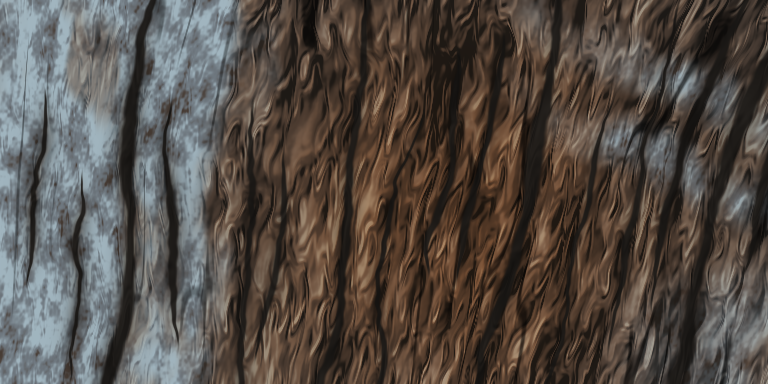
This texture is drawn by a WebGL 1 fragment shader. Its source:

```glsl
precision highp float;
uniform vec2 u_resolution;

#define CRACKS 16
#define CRACK_SPACING 0.122
#define CRACK_WIDTH 0.021
#define LEAN 0.10
#define FIBRE vec2(62.0, 11.0)
#define FLAKE vec2(88.0, 32.0)
#define RELIEF 0.95
#define WEATHER_EDGE 0.53

const vec3 PITCH = vec3(0.11, 0.10, 0.09);
const vec3 UMBER = vec3(0.28, 0.235, 0.205);
const vec3 BARK  = vec3(0.43, 0.35, 0.29);
const vec3 TAN   = vec3(0.60, 0.55, 0.48);
const vec3 SLATE = vec3(0.43, 0.465, 0.495);
const vec3 PALE  = vec3(0.63, 0.71, 0.75);

float hash(vec2 p) {
  return fract(sin(dot(p, vec2(127.1, 311.7))) * 43758.5453);
}

float noise(vec2 p) {
  vec2 i = floor(p), f = fract(p);
  f = f * f * (3.0 - 2.0 * f);
  return mix(mix(hash(i), hash(i + vec2(1.0, 0.0)), f.x),
             mix(hash(i + vec2(0.0, 1.0)), hash(i + 1.0), f.x), f.y);
}

float fbm(vec2 p) {
  float sum = 0.0, amp = 0.5;
  for (int i = 0; i < 4; i++) {
    sum += amp * noise(p);
    p = p * 2.03 + 17.3;
    amp *= 0.5;
  }
  return sum / 0.9375;
}

// Height of long fibres broken into short flakes
float grainHeight(vec2 g) {
  g.x += 0.014 * (noise(g * vec2(14.0, 17.0)) - 0.5);
  float fibre = noise(g * FIBRE);
  float flake = noise(g * FLAKE + 5.0 * fibre);
  float strand = noise(g * vec2(26.0, 3.0) + 40.0);
  return 0.38 * fibre + 0.37 * flake + 0.25 * strand;
}

// x: open crack, y: soft shade beside it, z: lit rim
vec3 cracks(vec2 g, float px) {
  vec3 result = vec3(0.0);
  for (int i = 0; i < CRACKS; i++) {
    float k = float(i);
    float r = hash(vec2(k, 3.7)), s = hash(vec2(k, 9.1));
    float major = 1.0 - step(0.5, abs(mod(k, 4.0) - 2.0));
    float wander = 0.07 * (noise(vec2(g.y * 2.6, k * 7.3)) - 0.5)
                 + 0.022 * (noise(vec2(g.y * 11.0, k * 5.1)) - 0.5)
                 + 0.007 * (noise(vec2(g.y * 38.0, k * 3.3)) - 0.5);
    float side = g.x - (k + 0.2 + 0.5 * r) * CRACK_SPACING - wander;
    float middle = mix(0.1 + 0.7 * s, 0.42, major);
    float reach = mix(0.22 + 0.35 * r, 0.75, major);
    float taper = 1.0 - smoothstep(0.35, 1.0, abs(g.y - middle) / reach);
    float swell = 0.35 + 1.1 * noise(vec2(g.y * 5.0, k * 11.0));
    float width = CRACK_WIDTH * mix(0.2 + 0.35 * s, 1.0, major) * taper * swell;
    float d = abs(side);
    float open = (1.0 - smoothstep(width * 0.6, width + 1.3 * px, d)) * smoothstep(0.0, 0.2, taper);
    float shade = exp(-max(d - width, 0.0) / 0.017) * taper;
    float rim = exp(-pow((side - width - 0.006) / 0.005, 2.0)) * taper;
    result = max(result, vec3(open, shade, rim));
  }
  return result;
}

void main() {
  vec2 p = gl_FragCoord.xy / u_resolution.y;
  float px = 1.0 / u_resolution.y;

  // Grain space: leaning, gently bent fibres
  vec2 g = p;
  g.x -= p.y * (0.07 + LEAN * p.x);
  g.x += 0.09 * (noise(p * vec2(2.2, 1.7) + 4.0) - 0.5);
  g.x += 0.025 * (noise(p * vec2(6.0, 5.0) + 21.0) - 0.5);

  float blotch = fbm(g * vec2(6.0, 2.6) + 8.0);
  float mottle = fbm(g * vec2(26.0, 17.0) + 31.0);
  float speckle = noise(g * vec2(140.0, 100.0));
  float height = grainHeight(g);
  float slope = height - grainHeight(g + vec2(0.005, -0.006));
  vec3 crack = cracks(g, px);

  // Weathered silver: left side and slanting ripples at upper right
  float left = 1.0 - smoothstep(-0.07, 0.07, g.x - WEATHER_EDGE + 0.3 * (blotch - 0.5));
  float q = p.y + 0.45 * (p.x - 1.5) + 0.14 * (blotch - 0.5);
  float ripple = 0.5 + 0.5 * cos((q - 0.69) * 27.0);
  float right = smoothstep(1.25, 1.6, p.x) * smoothstep(0.5, 0.64, q)
              * (1.0 - smoothstep(0.97, 1.06, q));
  float corner = smoothstep(0.45, 0.1, length((p - vec2(1.95, 0.08)) * vec2(1.0, 1.4)));
  float silver = max(left, max(0.85 * right * ripple, 0.55 * corner));
  silver *= 1.0 - 0.55 * crack.y;
  silver *= 1.0 - 0.6 * smoothstep(0.58, 0.74, blotch);
  silver = clamp(silver + 0.5 * (height - 0.5) * (1.0 - left), 0.0, 1.0);

  // Bare brown wood, warmest near the centre
  float tone = 0.44 + 1.15 * (height - 0.5) + 0.65 * (blotch - 0.5)
             + 0.3 * (mottle - 0.5) + RELIEF * slope - 0.16 * right * (1.0 - ripple);
  tone -= 0.12 * smoothstep(0.6, 1.0, p.y) * smoothstep(0.6, 0.9, p.x);
  vec3 wood = mix(PITCH, UMBER, smoothstep(0.05, 0.38, tone));
  wood = mix(wood, BARK, smoothstep(0.36, 0.65, tone));
  wood = mix(wood, TAN, smoothstep(0.62, 0.95, tone));
  float rust = exp(-dot((p - vec2(1.22, 0.42)) * vec2(2.0, 1.8), (p - vec2(1.22, 0.42)) * vec2(2.0, 1.8)));
  wood *= mix(vec3(1.0), vec3(1.15, 0.93, 0.72), rust);

  // Silver skin with fine mottling
  float frost = 0.62 + 1.2 * (mottle - 0.5) + 0.5 * (blotch - 0.5)
              + 0.3 * (speckle - 0.5) + 0.4 * (height - 0.5) + 0.45 * slope - 0.12 * (1.0 - left);
  vec3 skin = mix(UMBER, SLATE, smoothstep(0.0, 0.42, frost));
  skin = mix(skin, PALE, smoothstep(0.38, 0.85, frost));
  vec3 color = mix(wood, skin, silver);

  // Hairline splits, then shaded and open cracks
  float vein = abs(noise(g * vec2(19.0, 2.2) + 60.0) - 0.5);
  float hairline = (1.0 - smoothstep(0.01, 0.05, vein)) * smoothstep(0.45, 0.65, noise(g * vec2(9.0, 4.0) + 77.0));
  color *= 1.0 - hairline * mix(0.6, 0.35, left);
  color *= 1.0 - 0.42 * crack.y;
  color += 0.10 * crack.z * (0.4 + height) * mix(BARK, PALE, silver);
  color = mix(color, PITCH * (0.55 + 0.8 * height), 0.94 * crack.x);
  gl_FragColor = vec4(clamp(color, 0.0, 1.0), 1.0);
}
```
